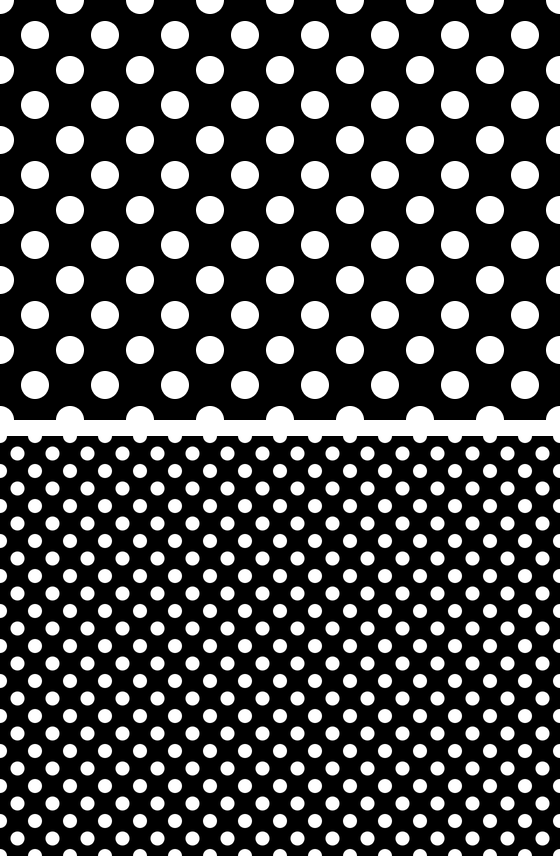
Top: one tile. Bottom: repeated 2 by 2.
Reproduce this pattern procedurally as a WebGL 2 fragment shader.

```glsl
#version 300 es
precision highp float;
// White polka dots on black, in a staggered grid of 8 by 6 repeats.

uniform vec2 u_resolution;
out vec4 fragColor;

// Signed distance to a dot at the centre of each unit cell.
float dotGrid(vec2 p, float radius) {
    return length(fract(p) - 0.5) - radius;
}

void main() {
    // Whole repeats across and down, so opposite edges join.
    vec2 cell = gl_FragCoord.xy / u_resolution * vec2(8.0, 6.0);
    float pixel = 6.0 / u_resolution.y;

    // One dot at the cell centre, one shared by its four corners.
    float dist = min(dotGrid(cell, 0.2), dotGrid(cell + 0.5, 0.2));

    // Edge smoothed over one pixel.
    float coverage = clamp(0.5 - dist / pixel, 0.0, 1.0);
    vec3 background = vec3(0.0);
    vec3 dotColor = vec3(1.0);
    fragColor = vec4(mix(background, dotColor, coverage), 1.0);
}
```
